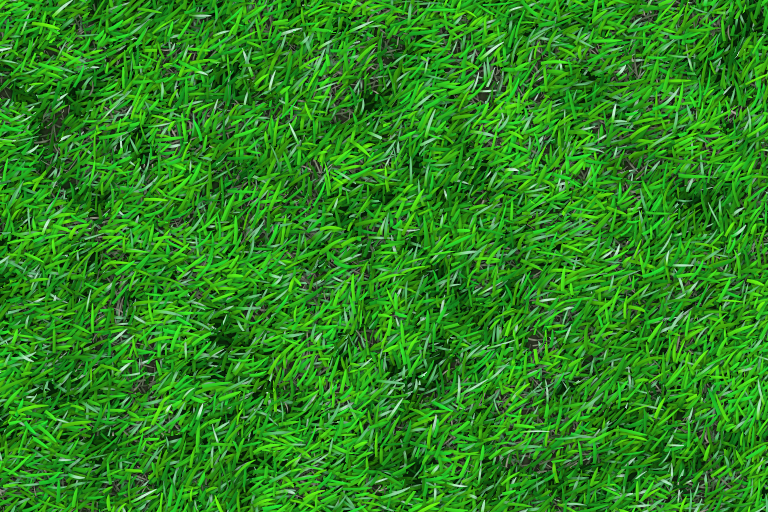
Write a Shadertoy shader that draws this texture.

```glsl
// Dense lawn of short, glossy grass blades leaning to the upper right.

// Integer hash: three random values in 0..1 per lattice point.
vec3 hash3(ivec3 cell) {
    uvec3 v = uvec3(cell + 4096) * 1664525u + 1013904223u;
    v.x += v.y * v.z; v.y += v.z * v.x; v.z += v.x * v.y;
    v ^= v >> 16u;
    v.x += v.y * v.z; v.y += v.z * v.x; v.z += v.x * v.y;
    return vec3(v >> 8u) / 16777216.0;
}

float valueNoise(vec2 p) {
    ivec3 i = ivec3(ivec2(floor(p)), 900);
    vec2 f = fract(p);
    f = f * f * (3.0 - 2.0 * f);
    float low = mix(hash3(i).x, hash3(i + ivec3(1, 0, 0)).x, f.x);
    float high = mix(hash3(i + ivec3(0, 1, 0)).x, hash3(i + ivec3(1, 1, 0)).x, f.x);
    return mix(low, high, f.y);
}

// Signed distance to a bent blade along x that narrows towards its tip.
float bladeDistance(vec2 q, float halfLength, float halfWidth, float bend) {
    float u = q.x / halfLength;
    q.y += bend * (u * u - 0.4);
    float tip = max(u, 0.0);
    return max(abs(q.y) - halfWidth * (1.0 - 0.7 * tip * tip), abs(q.x) - halfLength);
}

void mainImage(out vec4 fragColor, in vec2 fragCoord) {
    const int LAYERS = 14;
    const float CELL = 0.031;
    float pixel = 1.0 / iResolution.y;
    vec2 p = fragCoord * pixel;

    // Slow changes of lean, light, tufts and bare thatch across the lawn
    float lean = mix(0.42, 0.74, p.x / 1.5) + 0.7 * (valueNoise(p * 7.0) - 0.5);
    float light = valueNoise(p * 9.0 + 7.0) - 0.5;
    float tuft = valueNoise(p * 21.0 + 53.0);
    float thatch = smoothstep(0.4, 0.75, valueNoise(p * 18.0 + 31.0));

    // Dark soil between the roots
    vec3 color = mix(vec3(0.03, 0.17, 0.03), vec3(0.19, 0.23, 0.15), thatch);

    // Blades, from the roots up to the top
    for (int layer = 0; layer < LAYERS; layer++) {
        float height = float(layer) / float(LAYERS - 1);
        vec2 grid = p / CELL + hash3(ivec3(layer, 77, 5)).xy * 9.0;
        ivec2 home = ivec2(floor(grid));

        for (int k = 0; k < 9; k++) {
            ivec2 cell = home + ivec2(k % 3 - 1, k / 3 - 1);
            vec3 place = hash3(ivec3(cell, layer));
            vec2 d = (grid - vec2(cell) - place.xy) * CELL;
            if (dot(d, d) > 0.0012) continue;

            // Thin spots between tufts lose their upper blades
            vec3 shape = hash3(ivec3(cell, layer + 100));
            if (height > 0.4 && tuft + 0.4 * shape.z < 0.42) continue;

            vec3 tint = hash3(ivec3(cell, layer + 200));
            bool isThatch = height < 0.7 && tint.z > 1.0 - 0.55 * thatch;
            bool isPale = !isThatch && tint.z < 0.17;

            float angle = lean + (place.z + shape.z - 1.0) * (isThatch ? 2.8 : 1.4);
            vec2 axis = vec2(cos(angle), sin(angle));
            vec2 q = vec2(dot(d, axis), dot(d, vec2(-axis.y, axis.x)));

            float halfLength = mix(0.011, 0.031, shape.x);
            float halfWidth = mix(0.0018, 0.0036, shape.y) * (isThatch ? 0.55 : isPale ? 0.85 : 1.0);
            float bend = (tint.y - 0.5) * (isThatch ? 0.010 : 0.0045);
            float dist = bladeDistance(q, halfLength, halfWidth, bend);
            if (dist > 0.007) continue;

            // Soft shadow on what lies below
            color *= 1.0 - 0.16 * smoothstep(0.007, 0.0, dist);
            if (dist > pixel) continue;

            // Green by height and chance, from blue green to yellow green
            float tone = 0.5 * height + 0.62 * tint.x + 0.5 * light + 0.5 * (tuft - 0.5) + 0.13;
            vec3 blade = mix(vec3(0.05, 0.29, 0.04), vec3(0.25, 0.82, 0.13), clamp(tone, 0.0, 1.15));
            blade *= mix(vec3(0.5, 0.98, 1.4), vec3(1.45, 1.02, 0.5), tint.y);

            // Shine along the blade and one lit side of its fold
            float along = q.x / halfLength;
            blade *= 1.0 + 0.10 * along + 0.08 * clamp(q.y / halfWidth, -1.0, 1.0);
            if (isPale) {
                vec3 gloss = mix(vec3(0.36, 0.74, 0.45), vec3(0.78, 0.96, 0.84), tint.x * tint.x);
                blade = mix(blade, gloss, smoothstep(-1.0, 0.0, along));
            }
            if (isThatch) blade = mix(vec3(0.28, 0.38, 0.25), vec3(0.70, 0.69, 0.62), tint.x * tint.x);
            color = mix(color, blade, clamp(0.5 - dist / pixel, 0.0, 1.0));
        }
    }
    fragColor = vec4(clamp(color, 0.0, 1.0), 1.0);
}
```
